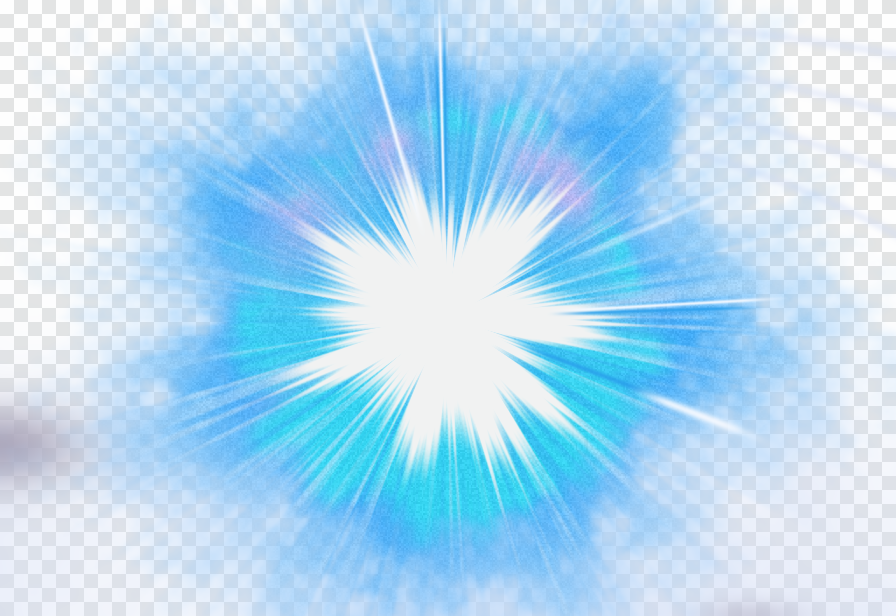
Reproduce this background procedurally as a WebGL 1 fragment shader.

```glsl
precision highp float;
// A burst of light over a pale checkerboard: white spiked core, cyan ring,
// ragged blue halo. Outlines are sums of angular lobes; streaks are value
// noise sampled around a circle, so they wrap without a seam.
uniform vec2 u_resolution;

const vec3 CORE = vec3(0.945, 0.95, 0.95);
const vec3 CYAN = vec3(0.20, 0.85, 0.94);
const vec3 SKY = vec3(0.34, 0.74, 0.96);
const vec3 BLUE = vec3(0.22, 0.66, 0.97);
const vec3 VIOLET = vec3(0.80, 0.71, 0.94);
const vec3 HAZE = vec3(0.82, 0.86, 0.96);
const vec3 SMOKE = vec3(0.67, 0.65, 0.73);

float hash(vec2 p) {
  vec3 q = fract(p.xyx * 0.1031);
  q += dot(q, q.yzx + 33.33);
  return fract((q.x + q.y) * q.z);
}

float noise(vec2 p) {
  vec2 i = floor(p), f = fract(p);
  f = f * f * (3.0 - 2.0 * f);
  return mix(mix(hash(i), hash(i + vec2(1, 0)), f.x),
             mix(hash(i + vec2(0, 1)), hash(i + vec2(1, 1)), f.x), f.y);
}

float cloud(vec2 p) {
  float sum = 0.0, gain = 0.5;
  for (int i = 0; i < 4; i++) {
    sum += gain * noise(p);
    p = p * 2.03 + 17.0;
    gain *= 0.5;
  }
  return sum / 0.9375;
}

// Bell around a direction; all angles in degrees.
float lobe(float angle, float centre, float width) {
  float d = (mod(angle - centre + 180.0, 360.0) - 180.0) / width;
  return exp(-d * d);
}

float blob(vec2 p, vec2 centre, vec2 size) {
  vec2 d = (p - centre) / size;
  return exp(-dot(d, d));
}

// Thin radial needle between two radii, tapered at both ends.
float beam(vec2 p, float angle, float start, float end, float width) {
  float a = radians(angle);
  vec2 dir = vec2(cos(a), sin(a));
  float along = dot(p, dir), across = dot(p, vec2(-dir.y, dir.x));
  float body = smoothstep(start, start + 0.08, along)
             * (1.0 - smoothstep(end - 0.1, end, along));
  return body * exp(-across * across / (width * width));
}

// Square wave of unit bars with edges softened over one pixel.
float bars(float x, float pixel) {
  float d = abs(fract(x * 0.5 + 0.25) - 0.5) - 0.25;
  return clamp(d * 2.0 / pixel, -0.5, 0.5) * 2.0;
}

float coreEdge(float a) {
  return 0.155 + 0.11 * lobe(a, -1.0, 9.0) + 0.12 * lobe(a, 50.0, 10.0)
    + 0.09 * lobe(a, 106.0, 9.0) + 0.10 * lobe(a, 150.0, 12.0)
    + 0.05 * lobe(a, 178.0, 9.0) + 0.11 * lobe(a, 204.0, 7.0)
    + 0.10 * lobe(a, 255.0, 9.0) + 0.10 * lobe(a, 294.0, 13.0)
    + 0.09 * lobe(a, 318.0, 8.0);
}

float haloEdge(float a) {
  return 0.455 + 0.13 * lobe(a, 48.0, 13.0) + 0.06 * lobe(a, 99.0, 11.0)
    + 0.10 * lobe(a, 150.0, 16.0) + 0.08 * lobe(a, 200.0, 15.0)
    + 0.07 * lobe(a, 256.0, 20.0) + 0.05 * lobe(a, 300.0, 15.0)
    + 0.13 * lobe(a, -6.0, 15.0);
}

vec3 backdrop(vec2 uv, vec2 p, float pixel) {
  float check = bars(uv.x * 44.0, pixel * 44.0) * bars(uv.y * 44.0, pixel * 44.0);
  vec3 color = mix(vec3(0.995), vec3(0.89, 0.895, 0.895), 0.5 + 0.5 * check);
  float low = 1.0 - smoothstep(-0.45, 0.1, p.y);
  color = mix(color, HAZE, 0.75 * low * cloud(p * 4.0 + 8.0));
  for (int i = 0; i < 4; i++) {  // faint drifting arcs at the top
    float k = float(i);
    float arc = 0.475 - 0.055 * k - (0.12 + 0.08 * k) * p.x * abs(p.x);
    float d = (p.y - arc) / 0.009;
    color = mix(color, HAZE, 0.4 * smoothstep(-0.1, 0.4, p.x) * exp(-d * d));
  }
  color = mix(color, SMOKE, 0.95 * blob(p, vec2(-0.73, -0.225), vec2(0.14, 0.065)));
  return mix(color, SMOKE, 0.4 * blob(p, vec2(0.49, -0.5), vec2(0.08, 0.025)));
}

void main() {
  float pixel = 1.0 / u_resolution.y;
  vec2 uv = gl_FragCoord.xy * pixel;
  vec2 p = (gl_FragCoord.xy - 0.5 * u_resolution) * pixel;
  vec3 color = backdrop(uv, p, pixel);
  p -= vec2(-0.002, -0.015);
  float r = length(p), angle = degrees(atan(p.y, p.x));
  vec2 dir = p / max(r, 0.0001);
  float hair = noise(dir * (46.0 + 3.0 * r) + 90.0);
  float fine = noise(dir * (24.0 + r) + 60.0);
  float broad = noise(dir * (9.0 + r) + 30.0);
  float mist = cloud(p * 15.0 + 40.0);
  float grain = hash(floor(uv * 352.0)) - 0.5;
  float streak = 0.6 * hair + 0.4 * fine;

  // Halo, from a pale outer veil to saturated blue
  float edge = haloEdge(angle) + 0.09 * (streak - 0.5) + 0.20 * (mist - 0.5);
  float veil = 1.0 - smoothstep(edge - 0.08, edge + 0.22, r);
  float halo = 1.0 - smoothstep(edge - 0.20, edge + 0.04, r);
  color = mix(color, vec3(0.58, 0.79, 0.98), 0.55 * veil);
  vec3 blue = mix(BLUE, vec3(0.58, 0.81, 0.97), smoothstep(0.4, 0.85, 0.5 * streak + 0.5 * mist));
  color = mix(color, blue, 0.95 * halo * (1.0 - 0.3 * smoothstep(0.5, 0.85, streak)));

  // Cyan ring with a scalloped, mottled rim
  float rim = 0.35 + 0.06 * (broad - 0.5) + 0.07 * (mist - 0.5);
  float ring = 1.0 - smoothstep(rim - 0.05, rim + 0.03, r);
  vec3 ringColor = mix(CYAN, SKY, smoothstep(-0.15, 0.15, p.y) * 0.9);
  float glint = exp(-pow((r - rim + 0.03) / 0.03, 2.0));
  ringColor = mix(ringColor, vec3(0.22, 0.86, 0.95), glint * smoothstep(0.3, 0.65, mist));
  ringColor = mix(ringColor, vec3(0.22, 0.68, 0.94), 0.5 * smoothstep(0.55, 0.2, 0.0) + 0.55 * (1.0 - smoothstep(0.15, 0.5, streak)));
  ringColor = mix(ringColor, vec3(0.68, 0.88, 0.97), 0.7 * smoothstep(0.5, 0.85, streak));
  color = mix(color, ringColor, 0.9 * ring);

  // Violet patches around the upper spikes
  float patches = lobe(angle, 148.0, 15.0) + lobe(angle, 107.0, 11.0)
    + lobe(angle, 52.0, 18.0) + 0.5 * lobe(angle, 2.0, 6.0) + 0.5 * lobe(angle, 203.0, 6.0);
  float band = exp(-pow((r - 0.28) / 0.065, 2.0));
  color = mix(color, VIOLET, clamp(patches * band * (0.3 + mist + 0.4 * (streak - 0.5)), 0.0, 0.9));
  color += 0.07 * grain * halo;

  // Needles: blue shadows first, then white light
  float shade = beam(p, 90.5, 0.12, 0.50, 0.003) + beam(p, 92.3, 0.14, 0.46, 0.003)
    + beam(p, -20.5, 0.11, 0.42, 0.005) + beam(p, 1.8, 0.16, 0.53, 0.003);
  float light = beam(p, 91.4, 0.12, 0.54, 0.0025) + beam(p, 105.8, 0.13, 0.55, 0.004)
    + beam(p, -21.2, 0.31, 0.57, 0.008) + beam(p, 3.2, 0.16, 0.57, 0.003)
    + 0.5 * beam(p, 24.0, 0.20, 0.52, 0.005);

  // Spiked white core
  float tip = coreEdge(angle) + 0.13 * (streak - 0.5) + 0.04 * (broad - 0.5);
  float core = 1.0 - smoothstep(tip - 0.04, tip + 0.05, r);
  color = mix(color, CORE, core);
  color = mix(color, vec3(0.16, 0.62, 0.92), 0.8 * min(shade, 1.0));
  color = mix(color, vec3(0.97, 0.98, 1.0), 0.9 * min(light, 1.0));
  gl_FragColor = vec4(color, 1.0);
}
```
